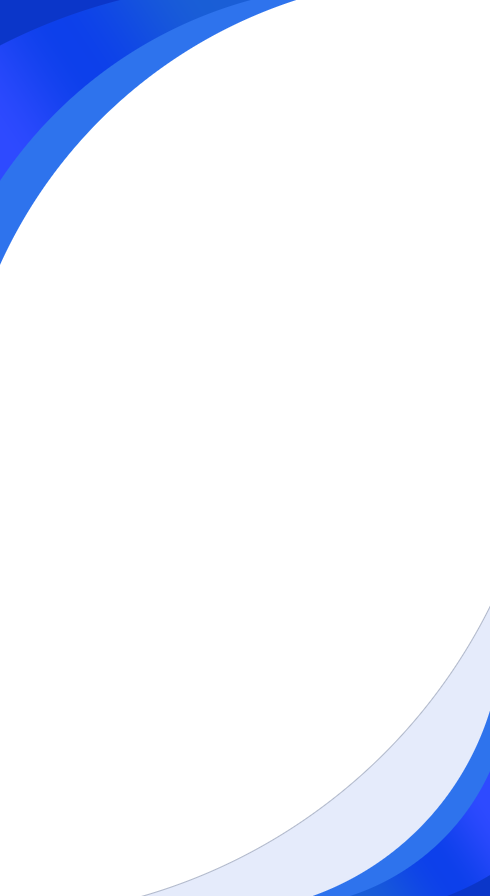
A Shadertoy shader for this background:

```glsl
// Clean white portrait page with sweeping blue corners at top left and bottom right.
// Each corner stacks circular arcs, given by where they meet the two canvas sides
// and how far they bulge; the inner layer carries a three-stop diagonal gradient.

#define PAGE_ASPECT 0.5469
#define WHITE       vec3(1.0)
#define PALE        vec3(0.898, 0.922, 0.984)
#define HAIRLINE    vec3(0.70, 0.73, 0.80)
#define AZURE       vec3(0.18, 0.45, 0.93)
#define VIOLET_BLUE vec3(0.18, 0.29, 1.00)
#define ROYAL       vec3(0.05, 0.25, 0.92)
#define STEEL       vec3(0.10, 0.37, 0.84)
#define NAVY        vec3(0.045, 0.21, 0.79)
#define LINE_WIDTH  0.0012

// Signed distance to an arc from (0, side) to (along, 0), positive toward the corner.
float cornerArc(vec2 q, float side, float along, float bulge)
{
    vec2 middle = 0.5 * vec2(along, side);
    vec2 toCorner = -normalize(vec2(side, along));
    float halfChord = length(middle);
    float radius = (halfChord * halfChord + bulge * bulge) / (2.0 * bulge);
    vec2 center = middle - toCorner * (radius - bulge);
    float beyondChord = dot(q - middle, toCorner) + 0.02;
    return min(length(q - center) - radius, beyondChord);
}

// Antialiased coverage of a signed distance, one pixel wide.
float cover(float d)
{
    return clamp(d * iResolution.y + 0.5, 0.0, 1.0);
}

// Diagonal gradient starting on the side of the canvas at the given height.
vec3 deepBlue(vec2 q, float start, float scale)
{
    float t = dot(q - vec2(0.0, start), vec2(0.83, -0.55)) / scale;
    vec3 color = mix(VIOLET_BLUE, ROYAL, smoothstep(0.0, 0.125, t));
    return mix(color, STEEL, smoothstep(0.125, 0.28, t));
}

void mainImage(out vec4 fragColor, in vec2 fragCoord)
{
    vec2 p = fragCoord / iResolution.xy * vec2(PAGE_ASPECT, 1.0);
    vec2 topLeft = vec2(p.x, 1.0 - p.y);
    vec2 bottomRight = vec2(PAGE_ASPECT - p.x, p.y);
    vec3 color = WHITE;

    // Top left: azure band, gradient, navy tip
    color = mix(color, AZURE, cover(cornerArc(topLeft, 0.2956, 0.3307, 0.0469)));
    color = mix(color, deepBlue(topLeft, 0.156, 1.0),
                cover(cornerArc(topLeft, 0.2018, 0.2799, 0.0313)));
    color = mix(color, NAVY, cover(cornerArc(topLeft, 0.0508, 0.1340, 0.0040)));

    // Bottom right: pale sweep with a hairline rim
    float sweep = cornerArc(bottomRight, 0.3242, 0.3893, 0.0534);
    color = mix(color, HAIRLINE, cover(sweep));
    color = mix(color, PALE, cover(sweep - LINE_WIDTH));

    // Bottom right: azure band, gradient, navy tip
    color = mix(color, AZURE, cover(cornerArc(bottomRight, 0.2070, 0.1980, 0.0339)));
    color = mix(color, deepBlue(bottomRight, 0.10, 0.65),
                cover(cornerArc(bottomRight, 0.1393, 0.1563, 0.0221)));
    color = mix(color, NAVY, cover(cornerArc(bottomRight, 0.0234, 0.0480, 0.0012)));

    fragColor = vec4(color, 1.0);
}
```
